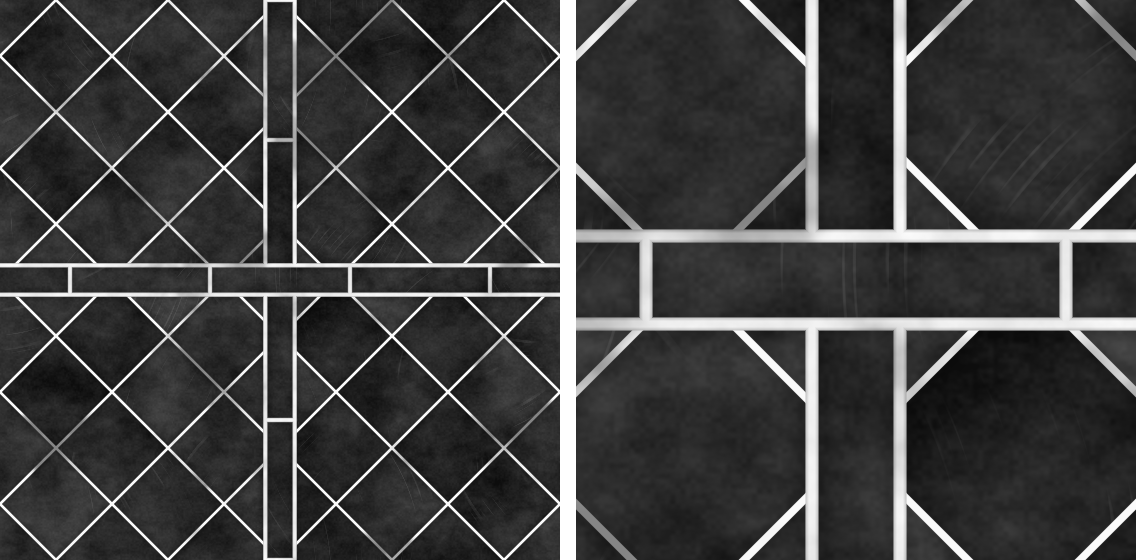
Left, the full canvas; right, a detail of the centre.
This texture is drawn by a Shadertoy shader. Its source:

```glsl
float hash(vec2 p) {
    vec3 q = fract(vec3(p.xyx) * 0.1031);
    q += dot(q, q.yzx + 33.33);
    return fract((q.x + q.y) * q.z);
}

float noise(vec2 p) {
    vec2 i = floor(p), f = fract(p);
    f = f * f * (3.0 - 2.0 * f);
    return mix(mix(hash(i), hash(i + vec2(1, 0)), f.x),
               mix(hash(i + vec2(0, 1)), hash(i + vec2(1, 1)), f.x), f.y);
}

float fbm(vec2 p) {
    float sum = 0.0, amp = 0.5;
    for (int i = 0; i < 5; i++) {
        sum += amp * noise(p);
        p = mat2(1.6, 1.2, -1.2, 1.6) * p + 17.3;
        amp *= 0.5;
    }
    return sum / 0.97;
}

// Distance to the nearest multiple of a period
float lineDist(float x, float period) {
    return abs(fract(x / period + 0.5) - 0.5) * period;
}

// Mottled slate with grain and faint scratches; each tile has its own seed
float slate(vec2 local, vec2 id) {
    float seed = hash(id + 7.0);
    vec2 q = local + 20.0 * vec2(seed, hash(id + 31.0)) + 5.0;
    float shade = 0.163 + 0.05 * (seed - 0.5);
    shade += 0.23 * (fbm(q * 13.0) - 0.5);
    shade += 0.08 * (fbm(q * vec2(60.0, 85.0)) - 0.5);
    shade += 0.035 * (noise(q * 330.0) - 0.5);

    float angle = 6.2832 * hash(id + 53.0);
    vec2 s = mat2(cos(angle), sin(angle), -sin(angle), cos(angle)) * local;
    s.y += 1.5 * s.x * s.x;
    float scratch = smoothstep(0.78, 0.95, noise(s * vec2(9.0, 300.0) + 90.0 * seed + 50.0));
    shade += 0.06 * scratch * smoothstep(0.55, 0.75, noise(q * 14.0 + 40.0));
    return max(shade, 0.05);
}

void mainImage(out vec4 fragColor, in vec2 fragCoord) {
    vec2 p = fragCoord / iResolution.xy;
    float px = 1.0 / min(iResolution.x, iResolution.y);
    vec2 c = abs(p - 0.5);
    bool inRow = c.y < 0.0262;
    bool inColumn = !inRow && c.x < 0.0262;

    // Diamond lattice, five repeats each way
    vec2 diag = vec2(p.x + p.y, p.x - p.y) - 0.1;
    vec2 cell = floor(diag / 0.2);
    vec2 centre = vec2(cell.x + cell.y + 2.0, cell.x - cell.y);
    vec2 local = p - 0.1 * centre;
    vec2 id = mod(centre, 10.0);
    float thin = min(lineDist(diag.x, 0.2), lineDist(diag.y, 0.2)) * 0.7071 - 0.0023;

    // Border strips: four bricks each, the row passing over the column
    float wide = abs(c.y - 0.0262) - 0.0039;
    if (!inRow) wide = min(wide, abs(c.x - 0.0262) - 0.0039);
    if (inRow) {
        float brick = floor((p.x - 0.125) / 0.25);
        local = p - vec2(0.25 * brick + 0.25, 0.5);
        id = vec2(mod(brick, 4.0), 20.0);
        wide = min(wide, lineDist(p.x - 0.125, 0.25) - 0.0039);
    } else if (inColumn) {
        float brick = floor(p.y / 0.25);
        local = p - vec2(0.5, 0.25 * brick + 0.125);
        id = vec2(brick, 40.0);
        wide = min(wide, lineDist(p.y, 0.25) - 0.0039);
    }
    if (inRow || inColumn) thin = 1.0;

    // Stone, slightly darker beside the joints
    float shade = slate(local, id);
    shade *= 0.86 + 0.14 * smoothstep(0.0, 0.012, min(thin, wide));

    // Grout, white with worn grey stretches; wide joints have soft edges
    float wear = smoothstep(0.27, 0.52, fbm(p * 9.0 + 3.0));
    float thinTone = mix(0.52, 0.98, wear);
    float wideTone = mix(0.68, 0.94, wear) + 0.14 * (fbm(p * 45.0) - 0.5);
    wideTone -= 0.16 * smoothstep(-0.0025, 0.0, wide);
    shade = mix(shade, thinTone, clamp(0.5 - thin / px, 0.0, 1.0));
    shade = mix(shade, wideTone, clamp(0.5 - wide / px, 0.0, 1.0));

    fragColor = vec4(vec3(shade), 1.0);
}
```
